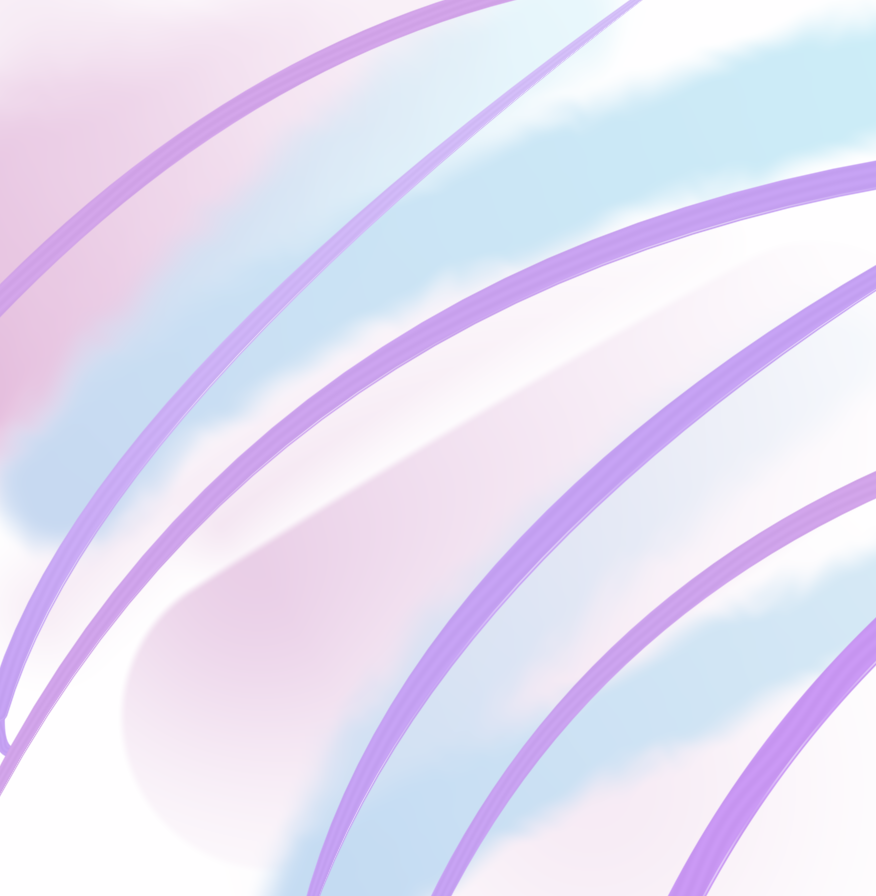
Write a Shadertoy shader that draws this background.

```glsl
// Sweeping violet brush strokes over soft pink and sky-blue watercolour washes.

const float ASPECT = 0.977;          // canvas width over height
const int   SEGMENTS = 24;           // pieces per curve
const float WOBBLE = 0.005;          // raggedness of the wash edges
const float STREAK = 0.010;          // bristle contrast inside strokes
const float HIGHLIGHT = 0.45;        // pale line near the stroke edge

const vec3 PAPER      = vec3(1.00, 0.998, 1.00);
const vec3 ROSE       = vec3(0.905, 0.765, 0.88);
const vec3 PETAL      = vec3(0.915, 0.81, 0.905);
const vec3 BLUSH      = vec3(0.955, 0.895, 0.945);
const vec3 PERIWINKLE = vec3(0.78, 0.85, 0.945);
const vec3 SKY        = vec3(0.77, 0.86, 0.95);
const vec3 PALE_SKY   = vec3(0.83, 0.91, 0.96);
const vec3 AQUA       = vec3(0.80, 0.93, 0.97);
const vec3 MAUVE      = vec3(0.82, 0.64, 0.91);
const vec3 LILAC      = vec3(0.83, 0.75, 0.97);
const vec3 VIOLET     = vec3(0.77, 0.63, 0.95);
const vec3 ORCHID     = vec3(0.785, 0.59, 0.95);

// Quadratic Bezier: x = distance, y = curve parameter, z = side (-1 or 1)
vec3 curve(vec2 p, vec2 a, vec2 b, vec2 c) {
    vec3 nearest = vec3(1e3, 0.0, 1.0);
    vec2 from = a;
    for (int i = 1; i <= SEGMENTS; i++) {
        float t = float(i) / float(SEGMENTS);
        vec2 to = mix(mix(a, b, t), mix(b, c, t), t);
        vec2 dir = to - from, rel = p - from;
        float h = clamp(dot(rel, dir) / dot(dir, dir), 0.0, 1.0);
        float d = length(rel - dir * h);
        if (d < nearest.x) {
            float side = dir.x * rel.y < dir.y * rel.x ? -1.0 : 1.0;
            nearest = vec3(d, t + (h - 1.0) / float(SEGMENTS), side);
        }
        from = to;
    }
    return nearest;
}

// Layered sines that ruffle the wash edges
vec2 ruffle(vec2 p) {
    vec2 w = vec2(0.0);
    float freq = 38.0, amp = 1.0;
    for (int i = 0; i < 3; i++) {
        p = mat2(0.8, 0.6, -0.6, 0.8) * p;
        w += amp * sin(freq * p.yx + 2.0 * w.yx + float(i));
        freq *= 1.8;
        amp *= 0.6;
    }
    return w * WOBBLE;
}

// Soft band whose radius, colour and opacity change along a curve
void wash(inout vec3 col, vec2 p, vec2 a, vec2 b, vec2 c, vec2 radius,
          float soft, vec3 tintA, vec3 tintB, vec2 alpha) {
    vec3 k = curve(p, a, b, c);
    float r = mix(radius.x, radius.y, k.y);
    float mask = 1.0 - smoothstep(r - soft, r + soft, k.x);
    col = mix(col, mix(tintA, tintB, k.y), mask * mix(alpha.x, alpha.y, k.y));
}

// Crisp brush stroke; width holds its start, control and end half-widths
void stroke(inout vec3 col, vec2 p, vec2 a, vec2 b, vec2 c, vec3 width,
            vec3 tintA, vec3 tintB, float lightSide) {
    float pixel = 1.0 / iResolution.y;
    vec3 k = curve(p, a, b, c);
    float w = mix(mix(width.x, width.y, k.y), mix(width.y, width.z, k.y), k.y);
    float across = k.x * k.z / w;
    vec3 ink = mix(tintA, tintB, k.y);
    ink += STREAK * sin(across * 9.0 + 2.0 * sin(k.y * 11.0));
    float line = 1.0 - smoothstep(0.0, 0.10, abs(across - 0.86 * lightSide));
    ink = mix(ink, PAPER, HIGHLIGHT * line * (0.6 + 0.4 * sin(k.y * 17.0)));
    col = mix(col, ink, 1.0 - smoothstep(w - pixel, w + pixel, k.x));
}

float glow(vec2 p, vec2 centre, float size) {
    vec2 q = (p - centre) / size;
    return exp(-dot(q, q));
}

void mainImage(out vec4 fragColor, in vec2 fragCoord) {
    vec2 p = fragCoord / iResolution.xy * vec2(ASPECT, 1.0);
    vec2 q = p + ruffle(p);
    vec3 col = PAPER;

    // Pale blushes on the paper
    col = mix(col, BLUSH, 0.75 * glow(p, vec2(0.04, 0.95), 0.14));
    col = mix(col, BLUSH, 0.75 * glow(p, vec2(0.66, 0.12), 0.24));
    wash(col, p, vec2(0.05, 0.32), vec2(0.28, 0.54), vec2(0.62, 0.74),
         vec2(0.04, 0.03), 0.07, BLUSH, BLUSH, vec2(0.8, 0.4));

    // Large pink petal with a defined rim
    wash(col, p, vec2(0.247, 0.414), vec2(0.43, 0.57), vec2(0.78, 0.727),
         vec2(0.03), 0.05, BLUSH, BLUSH, vec2(1.0, 0.2));
    vec3 body = curve(p, vec2(0.306, 0.199), vec2(0.60, 0.40), vec2(0.911, 0.583));
    vec3 heart = curve(p, vec2(0.286, 0.375), vec2(0.50, 0.50), vec2(0.94, 0.69));
    float rim = mix(0.172, 0.15, body.y);
    float inside = 1.0 - smoothstep(rim - 0.008, rim + 0.004, body.x);
    float depth = exp(-pow(heart.x / 0.24, 2.0)) * mix(1.0, 0.05, heart.y);
    col = mix(col, PETAL, inside * depth);

    // Rose wash in the upper left
    wash(col, q, vec2(-0.08, 0.66), vec2(0.156, 0.80), vec2(0.43, 0.97),
         vec2(0.19, 0.10), 0.07, ROSE, ROSE, vec2(1.1, 0.25));

    // Blue washes, upper pair then lower pair
    wash(col, q, vec2(0.078, 0.466), vec2(0.247, 0.72), vec2(0.625, 0.987),
         vec2(0.07, 0.065), 0.038, PERIWINKLE, AQUA, vec2(0.95, 0.45));
    wash(col, q, vec2(0.065, 0.45), vec2(0.352, 0.753), vec2(1.016, 0.922),
         vec2(0.055, 0.07), 0.026, PERIWINKLE, AQUA, vec2(0.95, 1.0));
    wash(col, q, vec2(0.378, -0.029), vec2(0.456, 0.31), vec2(0.938, 0.609),
         vec2(0.08, 0.055), 0.032, SKY, PALE_SKY, vec2(1.0, 0.2));
    wash(col, q, vec2(0.39, 0.023), vec2(0.625, 0.167), vec2(1.016, 0.355),
         vec2(0.058, 0.05), 0.024, SKY, PALE_SKY, vec2(1.0, 0.95));

    // Violet strokes
    stroke(col, p, vec2(-0.013, 0.651), vec2(0.267, 0.943), vec2(0.599, 1.017),
           vec3(0.013, 0.012, 0.011), MAUVE, MAUVE, -2.0);
    stroke(col, p, vec2(-0.003, 0.212), vec2(-0.005, 0.160), vec2(0.016, 0.160),
           vec3(0.009, 0.007, 0.006), VIOLET, VIOLET, 2.0);
    stroke(col, p, vec2(0.723, 1.010), vec2(0.091, 0.544), vec2(-0.003, 0.206),
           vec3(0.004, 0.017, 0.012), LILAC, VIOLET, 1.0);
    stroke(col, p, vec2(-0.007, 0.115), vec2(0.293, 0.684), vec2(0.990, 0.807),
           vec3(0.008, 0.017, 0.016), MAUVE, VIOLET, -1.0);
    stroke(col, p, vec2(0.990, 0.698), vec2(0.466, 0.378), vec2(0.342, -0.022),
           vec3(0.012, 0.027, 0.006), VIOLET, VIOLET, 1.0);
    stroke(col, p, vec2(0.990, 0.465), vec2(0.643, 0.311), vec2(0.484, -0.016),
           vec3(0.014, 0.013, 0.010), MAUVE, VIOLET, 2.0);
    stroke(col, p, vec2(0.996, 0.303), vec2(0.846, 0.160), vec2(0.755, -0.022),
           vec3(0.019), ORCHID, ORCHID, 1.0);

    fragColor = vec4(clamp(col, 0.0, 1.0), 1.0);
}
```
